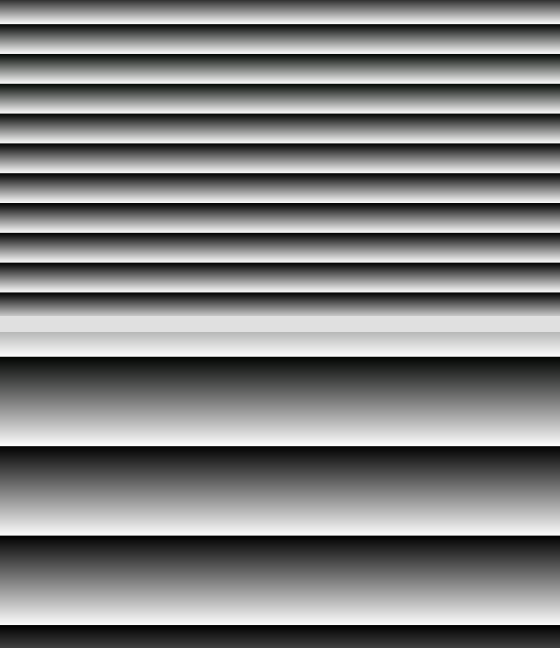
Top, the full canvas; bottom, a detail of the centre.
Write a Shadertoy shader that draws this pattern.

```glsl
// Horizontal slats, each shading from black at its top to white at its foot.
// A sawtooth of the height gives the ramp; its jump is smoothed over one pixel,
// and a faint green cast lifts the shadows of the upper slats.

const float SLATS = 10.6;          // repeats over the canvas height
const float PHASE = 0.51;          // sawtooth phase at mid height
const vec3  SHADOW = vec3(0.0);
const vec3  LIGHT = vec3(0.99);
const vec3  CAST = vec3(0.004, 0.028, 0.008);
const float CAST_HEIGHT = 0.76;    // where the cast is strongest
const float CAST_REACH = 0.22;

// Falling ramp from 1 to 0 per unit of x, its jump spread over width.
float smoothSaw(float x, float width) {
    float d = x - round(x);
    return clamp(d / width + 0.5, 0.0, 1.0) - d;
}

void mainImage(out vec4 fragColor, in vec2 fragCoord) {
    float y = fragCoord.y / iResolution.y;

    // Slat shading
    float tone = smoothSaw((y - 0.5) * SLATS + PHASE, SLATS / iResolution.y);
    vec3 color = mix(SHADOW, LIGHT, tone);

    // Green cast in the shadows
    float reach = 1.0 - smoothstep(0.0, CAST_REACH, abs(y - CAST_HEIGHT));
    color += CAST * reach * (1.0 - tone);

    fragColor = vec4(color, 1.0);
}
```
